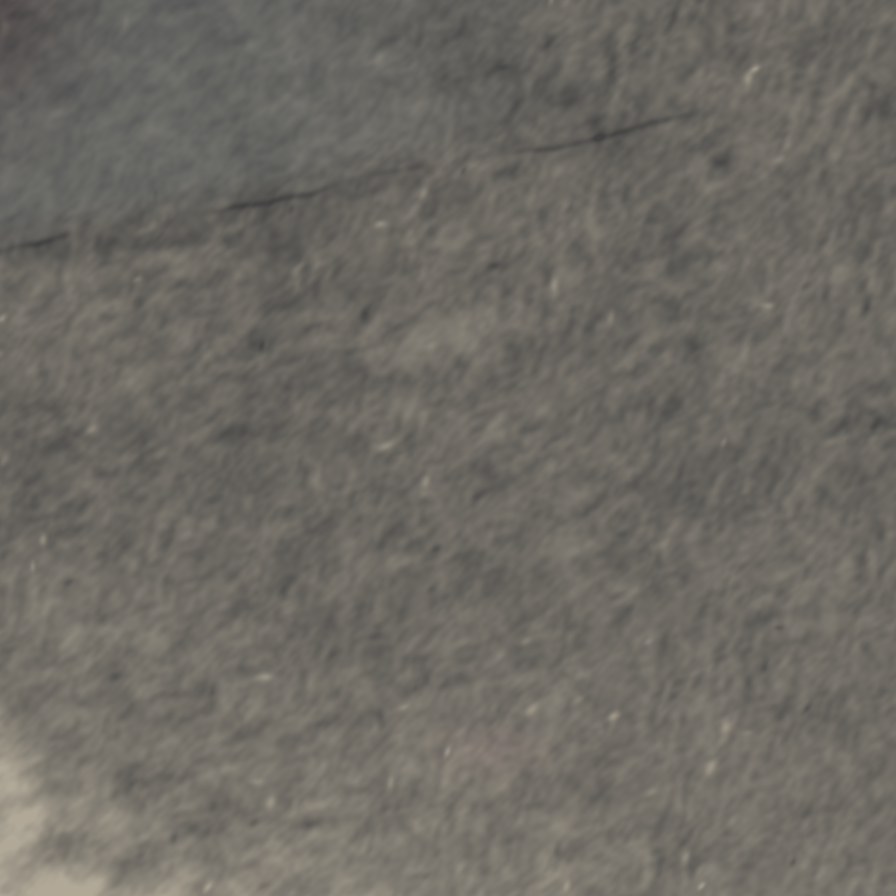
Give the GLSL for this texture, as a Shadertoy shader.

```glsl
// Worn grey stone ground with soft slanted grain, pale flecks and a thin crack.

const vec3 DARK_STONE  = vec3(0.36, 0.352, 0.336);
const vec3 LIGHT_STONE = vec3(0.65, 0.62, 0.56);
const vec3 COOL_TINT   = vec3(-0.014, 0.0, 0.012);
const vec3 ROSE_TINT   = vec3(0.012, -0.004, 0.004);

const float BASE_TONE    = 0.20;   // 0 is dark stone, 1 is light stone
const float STREAK_DEPTH = 0.33;
const float FINE_DEPTH   = 0.17;
const float MOTTLE_DEPTH = 0.19;
const float CLOUD_DEPTH  = 0.17;
const float SLANT_ANGLE  = 0.55;
const float STEEP_ANGLE  = 1.25;
const float FLECK_CELLS  = 24.0;
const float CRACK_HEIGHT = 0.717;
const float CRACK_SLOPE  = 0.20;
const float CRACK_WIDTH  = 0.0042;

vec3 hash3(vec2 p) {
    vec3 q = fract(p.xyx * vec3(0.1031, 0.1030, 0.0973));
    q += dot(q, q.yxz + 33.33);
    return fract((q.xxy + q.yzz) * q.zyx);
}

vec2 gradientAt(vec2 cell) {
    return hash3(cell + 200.0).xy * 2.0 - 1.0;
}

// Gradient noise centred on zero
float noise(vec2 p) {
    vec2 i = floor(p), f = fract(p);
    vec2 u = f * f * f * (f * (f * 6.0 - 15.0) + 10.0);
    vec2 e = vec2(0.0, 1.0);
    float low  = mix(dot(gradientAt(i), f),
                     dot(gradientAt(i + e.yx), f - e.yx), u.x);
    float high = mix(dot(gradientAt(i + e.xy), f - e.xy),
                     dot(gradientAt(i + e.yy), f - e.yy), u.x);
    return 1.3 * mix(low, high, u.y);
}

vec2 turn(vec2 p, float angle) {
    float c = cos(angle), s = sin(angle);
    return vec2(c * p.x + s * p.y, c * p.y - s * p.x);
}

// Soft elliptical spot, 1 at its centre
float spot(vec2 p, vec2 centre, vec2 radius, float angle) {
    vec2 d = turn(p - centre, angle) / radius;
    return exp(-dot(d, d));
}

// Sparse soft flecks: mostly pale, some dark
float flecks(vec2 p) {
    vec2 cell = floor(p * FLECK_CELLS);
    float sum = 0.0;
    for (int y = -1; y <= 1; y++)
    for (int x = -1; x <= 1; x++) {
        vec2 id = cell + vec2(x, y);
        vec3 place = hash3(id + 71.0);
        vec3 kind = hash3(id + 419.0);
        vec2 radius = vec2(0.0085, 0.0045) * mix(0.6, 1.25, kind.y);
        float mark = spot(p, (id + place.xy) / FLECK_CELLS, radius, kind.z * 1.6);
        float pale = step(kind.x, 0.11) * mix(0.2, 0.55, place.z);
        float dim = step(0.94, kind.x) * 0.28;
        sum += mark * (pale - dim);
    }
    return sum;
}

void mainImage(out vec4 fragColor, in vec2 fragCoord) {
    vec2 p = fragCoord / iResolution.xy;
    float cloud = noise(p * 5.0 + 3.0);
    vec2 warped = p + 0.006 * vec2(noise(p * 17.0), noise(p * 17.0 + 40.0));

    // Signed height above the wandering crack
    float wander = 0.008 * noise(vec2(p.x * 9.0, 2.5)) + 0.003 * noise(vec2(p.x * 38.0, 7.5));
    float above = p.y - CRACK_HEIGHT - CRACK_SLOPE * p.x - wander;
    float smoothArea = smoothstep(-0.01, 0.05, above) * smoothstep(0.75, 0.15, p.x);

    // Grain in two directions, steeper towards the right
    float slanted = noise(turn(warped, SLANT_ANGLE) * vec2(29.0, 57.0));
    float steep = noise(turn(warped, STEEP_ANGLE) * vec2(31.0, 66.0) + 90.0);
    float steepShare = smoothstep(-0.25, 0.35, noise(p * 7.0 + 20.0) + 0.3 * (p.x - 0.6));
    float fine = noise(turn(warped, 0.8) * vec2(72.0, 116.0) + 150.0);
    float mottle = noise(turn(p, 0.4) * vec2(13.0, 20.0) + 60.0);
    float grain = STREAK_DEPTH * mix(slanted, steep, steepShare)
                + FINE_DEPTH * fine + MOTTLE_DEPTH * mottle;

    // Broad light: pale lower left, dark upper left corner
    float lower = smoothstep(0.5, 0.0, p.y);
    float cornerGlow = spot(p, vec2(-0.03, 0.06), vec2(0.13, 0.19), 0.0);
    float edgeGlow = exp(-p.y * 15.0) * smoothstep(0.85, 0.2, p.x);
    float cornerShade = spot(p, vec2(-0.01, 1.0), vec2(0.09, 0.13), 0.0);
    float tone = BASE_TONE + CLOUD_DEPTH * cloud + 0.15 * lower
               + (0.55 * cornerGlow + 0.32 * edgeGlow) * (1.0 + 0.9 * mottle)
               - 0.30 * cornerShade - 0.05 * smoothstep(0.7, 1.0, p.y);
    tone += grain * mix(1.0, 0.6, smoothArea) + flecks(p) * mix(1.0, 0.4, smoothArea);

    // Two worn pale patches
    float rosePatch = spot(p, vec2(0.55, 0.165), vec2(0.06, 0.03), -0.15);
    float palePatch = spot(p, vec2(0.48, 0.62), vec2(0.055, 0.022), 0.45);
    tone += 0.20 * rosePatch + 0.18 * palePatch;

    // Broken crack line with a soft shadow below it
    float reach = smoothstep(0.79, 0.74, p.x);
    float broken = smoothstep(-0.3, 0.2, noise(vec2(p.x * 11.0, 13.5)) + 0.08);
    float line = exp(-pow(above / CRACK_WIDTH, 2.0)) * broken;
    float shadow = exp(-pow((above + 0.012) / 0.028, 2.0)) * smoothstep(0.6, 0.1, p.x);
    tone -= reach * (0.30 * line + 0.12 * shadow);

    vec3 colour = mix(DARK_STONE, LIGHT_STONE, clamp(tone, -0.35, 1.15));
    colour += COOL_TINT * smoothArea * (1.0 - cornerShade);
    colour += ROSE_TINT * (rosePatch + cornerShade);
    fragColor = vec4(colour, 1.0);
}
```
